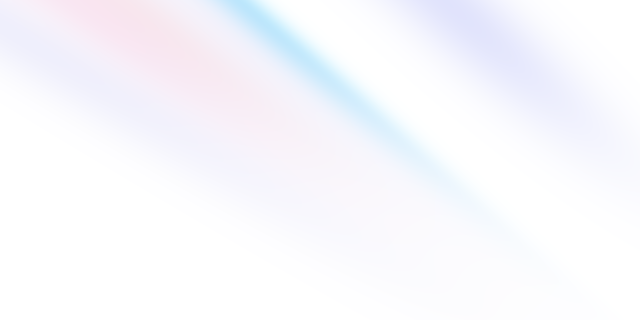
This background is drawn by a Shadertoy shader. Its source:

```glsl
// Soft pastel light beams falling diagonally across a white background.
// Each beam is a Gaussian with its own softness on either side of its axis,
// fading along its length and subtracting a tint from the white base.

// Strength of a beam that leaves `start` along `direction`.
// softness.x is the lower-left falloff, softness.y the upper-right one.
float beam(vec2 p, vec2 start, vec2 direction, vec2 softness, float reach) {
    vec2 axis = normalize(direction);
    vec2 offset = p - start;
    float along = max(dot(offset, axis), 0.0) / reach;
    float across = dot(offset, vec2(-axis.y, axis.x));
    across /= across < 0.0 ? softness.x : softness.y;
    return exp(-along * along - across * across);
}

void mainImage(out vec4 fragColor, in vec2 fragCoord) {
    // Canvas height is one unit; x runs from 0 to 2 on a 2:1 canvas
    vec2 p = fragCoord / iResolution.y;

    // Light removed from white by each hue
    const vec3 CYAN_TINT     = vec3(0.220, 0.050, 0.000);
    const vec3 VEIL_TINT     = vec3(0.045, 0.050, 0.012);
    const vec3 PINK_TINT     = vec3(0.010, 0.080, 0.045);
    const vec3 PEACH_TINT    = vec3(0.000, 0.030, 0.038);
    const vec3 LAVENDER_TINT = vec3(0.062, 0.062, 0.012);
    const vec3 VIOLET_TINT   = vec3(0.120, 0.110, 0.012);

    vec3 color = vec3(1.0);

    // Warm band on the left, with a lavender lower border
    color -= LAVENDER_TINT * beam(p, vec2(0.00, 0.92), vec2(1.0, -0.62), vec2(0.11, 0.10), 1.10);
    color -= PINK_TINT * beam(p, vec2(0.22, 1.00), vec2(1.0, -0.70), vec2(0.09, 0.12), 0.72);
    color -= PEACH_TINT * beam(p, vec2(0.41, 1.00), vec2(1.0, -0.78), vec2(0.08, 0.07), 0.60);

    // Narrow cyan ray with a wide pale veil on its lower side
    color -= VEIL_TINT * beam(p, vec2(0.73, 1.00), vec2(1.0, -0.87), vec2(0.28, 0.04), 1.00);
    color -= CYAN_TINT * beam(p, vec2(0.75, 1.00), vec2(1.0, -0.87), vec2(0.06, 0.045), 0.72);

    // Broad violet glow on the right
    color -= VIOLET_TINT * beam(p, vec2(1.39, 1.00), vec2(1.0, -0.90), vec2(0.13, 0.12), 0.65);

    fragColor = vec4(clamp(color, 0.0, 1.0), 1.0);
}
```
